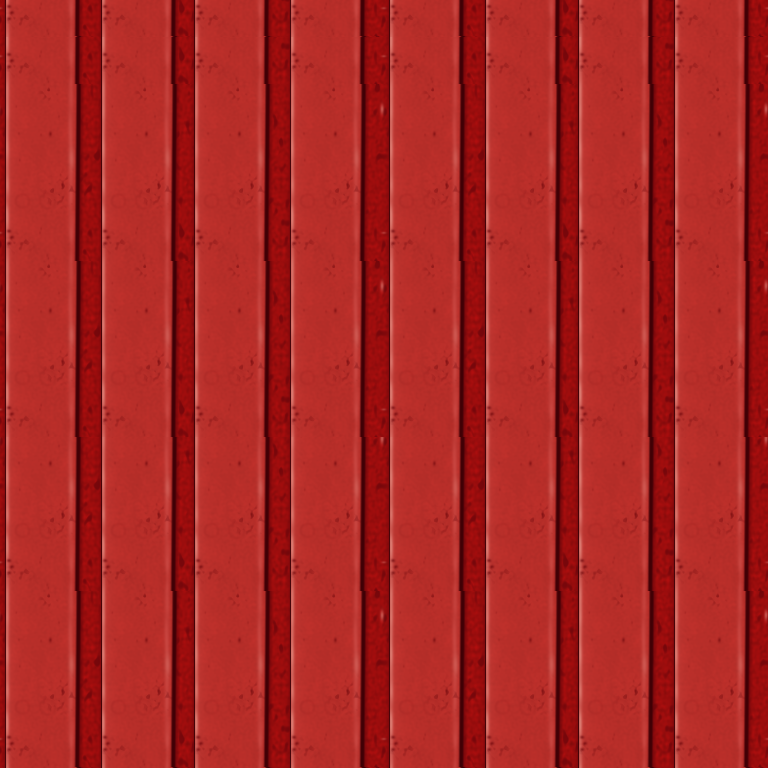
Write a three.js fragment shader that draws this texture.

```glsl
// Red painted vertical boards with shadowed grooves and repeating wear.
#define BOARDS 8.0
#define BOARD_WIDTH 0.745
#define TILE_HEIGHT 0.230
#define TILE_START 0.110
#define GRAIN 0.055
#define BOARD_RED vec3(0.72, 0.18, 0.16)
#define GROOVE_RED vec3(0.61, 0.05, 0.05)
#define SOFT_LIGHT vec3(0.79, 0.28, 0.26)
#define EDGE_LIGHT vec3(0.86, 0.48, 0.44)
#define SHADOW vec3(0.42, 0.02, 0.04)
#define DEEP_SHADOW vec3(0.24, 0.00, 0.02)

varying vec2 vUv;

vec2 hash2(vec2 p) {
  vec2 q = vec2(dot(p, vec2(127.1, 311.7)), dot(p, vec2(269.5, 183.3)));
  return fract(sin(q) * 43758.5);
}

// Gradient noise whose rows wrap after freq.y cells.
float corner(vec2 cell, vec2 offset, float rows, float seed) {
  vec2 id = vec2(cell.x + seed * 57.0, mod(cell.y, rows));
  return dot(hash2(id) * 2.0 - 1.0, offset);
}

float noise(vec2 p, vec2 freq, float seed) {
  p *= freq;
  vec2 i = floor(p), f = fract(p), w = f * f * (3.0 - 2.0 * f), o = vec2(0.0, 1.0);
  float a = corner(i, f, freq.y, seed);
  float b = corner(i + o.yx, f - o.yx, freq.y, seed);
  float c = corner(i + o.xy, f - o.xy, freq.y, seed);
  float d = corner(i + o.yy, f - o.yy, freq.y, seed);
  return mix(mix(a, b, w.x), mix(c, d, w.x), w.y);
}

// Offset in board units, wrapping down the tile.
vec2 offsetFrom(vec2 p, vec2 center) {
  vec2 d = p - center;
  d.y = (fract(d.y + 0.5) - 0.5) * TILE_HEIGHT * BOARDS;
  return d;
}

float spot(vec2 p, vec2 center, vec2 size) {
  vec2 d = offsetFrom(p, center) / size;
  return exp(-dot(d, d));
}

float ring(vec2 p, vec2 center, float radius) {
  float d = (length(offsetFrom(p, center)) - radius) / 0.016;
  return exp(-d * d);
}

// Soft vertical line.
float stripe(float x, float center, float width) {
  float d = (x - center) / width;
  return exp(-d * d);
}

// Board spacing varies over a group of four.
float boardShift(float k) {
  return 0.04 + 0.022 * cos(1.5708 * k - 0.8);
}

vec3 boardColor(vec2 p) {
  float broad = noise(p, vec2(4.0, 7.0), 1.0);
  float streak = noise(p, vec2(13.0, 9.0), 2.0);
  float fine = noise(p, vec2(30.0, 56.0), 3.0);
  vec3 color = BOARD_RED * (1.0 + 0.05 * broad + 0.04 * streak + GRAIN * fine);

  // Lit left edge and softer right lip.
  float rim = stripe(p.x, 0.018, 0.022) * clamp(0.75 + 0.7 * streak + 0.5 * broad, 0.0, 1.0);
  float lip = stripe(p.x, 0.685, 0.028) * clamp(0.65 + 1.2 * streak, 0.0, 1.0);
  color = mix(color, SOFT_LIGHT, 0.7 * exp(-max(p.x, 0.0) / 0.06));
  color = mix(color, EDGE_LIGHT, rim);
  color = mix(color, SOFT_LIGHT, lip);
  color = mix(color, EDGE_LIGHT, 0.4 * spot(p, vec2(0.69, 0.42), vec2(0.03, 0.12)));

  // Scattered pits, edge chips and scuffed patches.
  float wear = 0.75 * spot(p, vec2(0.47, 0.28), vec2(0.016, 0.024));
  for (int i = 0; i < 12; i++) {
    vec2 h = hash2(vec2(float(i), 8.0));
    wear += 0.25 * spot(p, vec2(0.08 + 0.58 * h.x, h.y), vec2(0.010, 0.016));
  }
  for (int i = 0; i < 3; i++) {
    float n = float(i);
    wear += 0.8 * spot(p, vec2(0.04 + 0.03 * mod(n, 2.0), 0.83 + 0.035 * n), vec2(0.022, 0.018));
  }
  float scuff = smoothstep(0.05, 0.35, noise(p, vec2(21.0, 34.0), 5.0));
  float patches = spot(p, vec2(0.46, 0.05), vec2(0.08, 0.09)) + spot(p, vec2(0.59, 0.60), vec2(0.14, 0.16));
  wear += 0.75 * scuff * (patches + 0.6 * spot(p, vec2(0.15, 0.90), vec2(0.12, 0.10)));
  wear += 0.14 * (ring(p, vec2(0.18, 0.66), 0.07) + ring(p, vec2(0.44, 0.66), 0.08)) * (0.7 + streak);
  return mix(color, SHADOW, clamp(0.75 * wear, 0.0, 0.8));
}

vec3 grooveColor(vec2 p, float gap, float kind) {
  float fine = noise(p, vec2(26.0, 42.0), 10.0 + kind);
  float dabs = noise(p, vec2(15.0, 16.0), 20.0 + kind);
  vec3 color = mix(GROOVE_RED * (1.0 + 0.22 * fine), SHADOW, 0.75 * smoothstep(0.14, 0.42, dabs));
  float chip = spot(p, vec2(0.95, 0.14), vec2(0.018, 0.05)) + 0.6 * spot(p, vec2(0.98, 0.84), vec2(0.025, 0.012));
  color = mix(color, EDGE_LIGHT, 0.65 * chip * step(2.5, kind));
  color = mix(color, SHADOW, 0.7 * exp(-max(gap, 0.0) / 0.022));
  float depth = p.x - BOARD_WIDTH;
  color = mix(color, SHADOW, 0.8 * (1.0 - smoothstep(0.02, 0.085, depth)));
  return mix(color, DEEP_SHADOW, 0.95 * (1.0 - smoothstep(0.018, 0.045, depth)));
}

void main() {
  // Wear tiles downward, with two uneven joints.
  float y = 1.0 - vUv.y;
  float v = y + 0.0625 * (1.0 - step(0.048, y)) + 0.031 * step(0.569, y);
  float x = vUv.x * BOARDS;
  float k = floor(x);
  k -= step(x, k + boardShift(k));
  vec2 p = vec2(x - k - boardShift(k), fract((v - TILE_START) / TILE_HEIGHT));
  float gap = 1.0 + boardShift(k + 1.0) - boardShift(k) - p.x;
  // The groove edge leans within each tile and steps at its joint.
  vec2 g = vec2(p.x + 0.016 * (p.y - 0.5), p.y);
  float onBoard = smoothstep(0.0, 0.014, p.x) * (1.0 - smoothstep(BOARD_WIDTH - 0.025, BOARD_WIDTH + 0.005, g.x));
  gl_FragColor = vec4(mix(grooveColor(g, gap, mod(k, 4.0)), boardColor(p), onBoard), 1.0);
}
```
